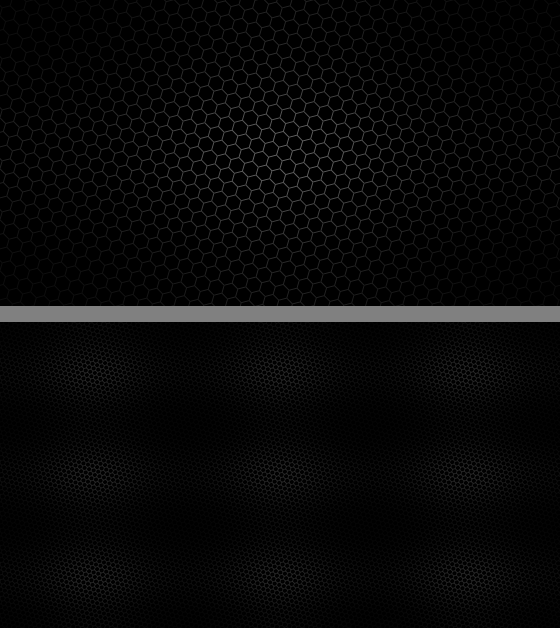
Top: one tile. Bottom: repeated 3 by 3.
Write a WebGL 2 fragment shader that draws this pattern.

```glsl
#version 300 es
precision highp float;
// Tilted honeycomb of thin grey lines on black, lit from the centre.

#define SPAN_X vec2(32.0, 12.0)    // whole lattice steps across the canvas
#define SPAN_Y vec2(-18.0, 24.0)   // whole lattice steps up the canvas
#define CELL_CENTRE vec2(0.508, 0.5)
#define LINE_WIDTH 0.062           // in cell widths
#define LINE_COLOUR vec3(0.42)
#define GROUND_COLOUR vec3(0.0)
#define FALLOFF 1.05

uniform vec2 u_resolution;
out vec4 fragColor;

const float PI = 3.14159;
const float ROOT3 = 1.73205;

// Lattice steps to a plane where cells are regular hexagons of width 1.
vec2 latticeToPlane(vec2 steps) {
    return vec2(steps.x + 0.5 * steps.y, 0.5 * ROOT3 * steps.y);
}

// Distance from a point to the nearest cell border.
float borderDistance(vec2 p) {
    vec2 period = vec2(1.0, ROOT3);
    vec2 a = mod(p, period) - 0.5 * period;
    vec2 b = mod(p + 0.5 * period, period) - 0.5 * period;
    vec2 q = abs(dot(a, a) < dot(b, b) ? a : b);
    return 0.5 - max(q.x, dot(q, vec2(0.5, 0.5 * ROOT3)));
}

// Share of a pixel covered by a line, also when thinner than the pixel.
float lineCoverage(float d, float width, float pixel) {
    float outer = clamp((0.5 * width - d) / pixel + 0.5, 0.0, 1.0);
    float inner = clamp((-0.5 * width - d) / pixel + 0.5, 0.0, 1.0);
    return outer - inner;
}

// Central glow that wraps smoothly at all four edges.
float glow(vec2 uv) {
    vec2 s = sin(PI * (uv - 0.5));
    return exp(-FALLOFF * dot(s, s));
}

void main() {
    vec2 uv = gl_FragCoord.xy / u_resolution;

    // Whole spans on both axes keep the tilted lattice seamless;
    // the half period puts a cell centre at CELL_CENTRE.
    vec2 t = uv - CELL_CENTRE;
    vec2 p = latticeToPlane(t.x * SPAN_X + t.y * SPAN_Y) + 0.5 * vec2(1.0, ROOT3);

    float pixel = length(latticeToPlane(SPAN_X)) / u_resolution.x;
    float line = lineCoverage(borderDistance(p), LINE_WIDTH, pixel);

    fragColor = vec4(mix(GROUND_COLOUR, LINE_COLOUR * glow(uv), line), 1.0);
}
```
